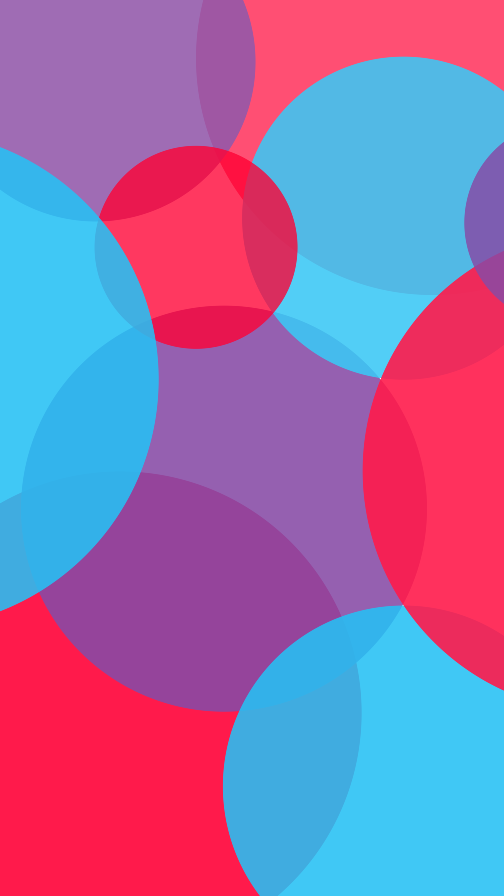
A Shadertoy shader for this background:

```glsl
// Overlapping translucent discs in red, violet and sky blue on white paper.

#define PAPER       vec3(1.0)
#define RED         vec3(1.0, 0.102, 0.294)
#define ROSE        vec3(1.0, 0.310, 0.451)
#define CRIMSON     vec3(1.0, 0.0, 0.2)
#define LILAC       vec3(0.573, 0.345, 0.667)
#define VIOLET      vec3(0.527, 0.290, 0.650)
#define SKY         vec3(0.149, 0.753, 0.957)
#define PALE_SKY    vec3(0.229, 0.782, 0.960)
#define OPACITY     0.88
#define EDGE_PIXELS 1.0

// Lays one translucent disc over the colour below it.
void disc(inout vec3 color, vec2 p, vec2 center, float radius, vec3 tint, float opacity) {
    float edge = 0.5 * EDGE_PIXELS / iResolution.y;
    float cover = 1.0 - smoothstep(-edge, edge, length(p - center) - radius);
    color = mix(color, tint, cover * opacity);
}

void mainImage(out vec4 fragColor, in vec2 fragCoord) {
    // One unit is the canvas height.
    vec2 p = fragCoord / iResolution.y;
    vec3 color = PAPER;

    // Solid warm discs at the back
    disc(color, p, vec2(0.1341, 0.2044), 0.2695, RED, 1.0);
    disc(color, p, vec2(0.4830, 0.9350), 0.2643, ROSE, 1.0);

    // Violet layer
    disc(color, p, vec2(0.1070, 0.9310), 0.1782, LILAC, OPACITY);
    disc(color, p, vec2(0.2500, 0.4323), 0.2266, VIOLET, OPACITY);

    // Blue layer
    disc(color, p, vec2(0.4505, 0.7565), 0.1803, PALE_SKY, OPACITY);
    disc(color, p, vec2(0.4505, 0.1224), 0.2018, SKY, OPACITY);

    // Red layer
    disc(color, p, vec2(0.2188, 0.7240), 0.1133, CRIMSON, 0.78);
    disc(color, p, vec2(0.6745, 0.4746), 0.2698, RED, 0.90);

    // Discs entering from the sides, on top
    disc(color, p, vec2(-0.1010, 0.5768), 0.2781, SKY, OPACITY);
    disc(color, p, vec2(0.6328, 0.7513), 0.1146, VIOLET, 0.83);

    fragColor = vec4(color, 1.0);
}
```
